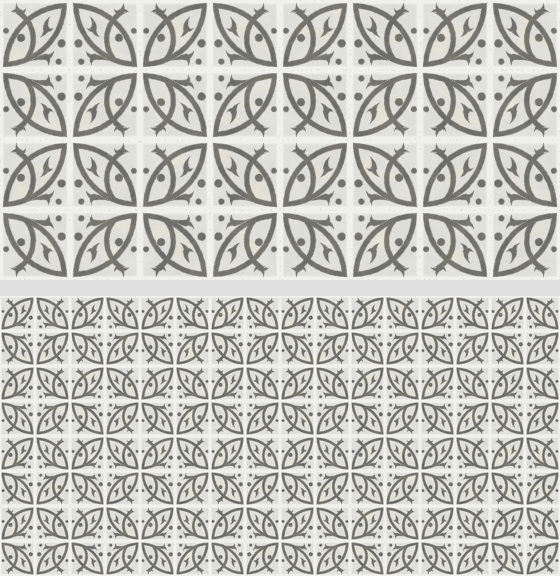
Top, the tile; bottom, the same tile 2 across and 2 down.
Reproduce this pattern procedurally as a WebGL 1 fragment shader.

```glsl
precision highp float;
// Mirrored cement tiles: grey leaf-shaped lenses with sprigs and dots on worn off-white.
#define TILES vec2(8.0, 4.0)
#define LENS_RADIUS 0.91
#define LINE_WIDTH 0.074
#define GROUT_WIDTH 0.05
#define WEAR 0.5
#define CLAY vec3(0.87, 0.87, 0.85)
#define CHALK vec3(0.945, 0.945, 0.92)
#define INK_DARK vec3(0.415, 0.415, 0.395)
#define INK_LIGHT vec3(0.475, 0.475, 0.445)
#define TAU 6.2831853

uniform vec2 u_resolution;

vec2 hash2(vec2 p) {
  vec2 k = vec2(dot(p, vec2(127.1, 311.7)), dot(p, vec2(269.5, 183.3)));
  return fract(sin(k) * 43758.5);
}

// Distance to the nearest scattered point, wrapping after 'period' cells.
float cellular(vec2 p, vec2 period) {
  vec2 cell = floor(p);
  float nearest = 2.0;
  for (int j = -1; j <= 1; j++) {
    for (int i = -1; i <= 1; i++) {
      vec2 c = cell + vec2(float(i), float(j));
      nearest = min(nearest, length(c + hash2(mod(c, period)) - p));
    }
  }
  return nearest;
}

float disc(vec2 p, vec2 center, float radius) {
  return length(p - center) - radius;
}

// Bowed spike, 'width' thick at the root and pointed at the tip.
float thorn(vec2 p, vec2 root, vec2 tip, float bow, float width) {
  vec2 axis = tip - root;
  float len = length(axis);
  axis /= len;
  vec2 q = vec2(dot(p - root, axis), dot(p - root, vec2(-axis.y, axis.x)));
  float along = clamp(q.x / len, 0.0, 1.0);
  q.y -= bow * 4.0 * along * (1.0 - along);
  return length(vec2(q.x - along * len, q.y)) - width * (1.0 - along);
}

float lens(vec2 p) {
  return max(disc(p, vec2(0.955), LENS_RADIUS), disc(p, vec2(0.045), LENS_RADIUS));
}

// Three sprigs: on the crossing arc, below the lens and inside it.
float sprigs(vec2 p) {
  vec2 crown = vec2(0.28, 0.175);
  float d = thorn(p, crown, vec2(0.155, 0.175), 0.022, 0.045);
  d = min(d, thorn(p, crown, vec2(0.235, 0.045), -0.015, 0.042));
  d = min(d, thorn(p, crown, vec2(0.37, 0.12), 0.025, 0.042));

  vec2 fork = vec2(0.655, 0.815);
  d = min(d, thorn(p, fork, vec2(0.43, 0.87), 0.01, 0.046));
  d = min(d, thorn(p, fork, vec2(0.77, 0.725), 0.025, 0.045));
  d = min(d, thorn(p, fork, vec2(0.69, 0.93), -0.022, 0.045));

  vec2 bud = vec2(0.66, 0.405);
  d = min(d, thorn(p, bud, vec2(0.715, 0.235), -0.02, 0.044));
  d = min(d, thorn(p, bud, vec2(0.575, 0.53), -0.02, 0.044));
  return min(d, thorn(p, bud, vec2(0.765, 0.4), 0.025, 0.042));
}

float dots(vec2 p) {
  float large = min(disc(p, vec2(0.3, 0.54), 0.057), disc(p, vec2(0.88, 0.62), 0.058));
  float small = min(disc(p, vec2(0.087, 0.44), 0.041), disc(p, vec2(0.838, 0.88), 0.043));
  return min(large, small);
}

float motif(vec2 p) {
  float body = lens(p);
  float outline = abs(body + 0.5 * LINE_WIDTH) - 0.5 * LINE_WIDTH;
  // Crossing arc, trimmed at the crown and at the lower edge of the lens.
  float arc = abs(disc(p, vec2(0.017, 0.56), 0.458)) - 0.5 * LINE_WIDTH;
  arc = max(arc, max(0.18 - p.y, disc(p, vec2(0.045), LENS_RADIUS)));
  return min(min(outline, arc), min(sprigs(p), dots(p)));
}

void main() {
  vec2 uv = gl_FragCoord.xy / u_resolution;
  vec2 grid = vec2(uv.x, 1.0 - uv.y) * TILES;
  vec2 p = abs(mod(grid + 1.0, 2.0) - 1.0);  // every second tile is mirrored
  float pixel = TILES.y / u_resolution.y;

  // Wear that wraps around the whole sheet.
  float blotch = cellular(grid * 4.0, TILES * 4.0);
  float grain = cellular(grid * 16.0, TILES * 16.0);
  vec2 w = TAU * grid / TILES;
  float drift = sin(w.x * 5.0 + 2.0 * sin(w.y * 3.0)) * sin(w.y * 4.0 + sin(w.x * 7.0));
  float wear = WEAR * ((blotch - 0.45) + 0.5 * (grain - 0.45) + 0.3 * drift);

  // Clay ground, chalky towards the joints, with a faint cream lens.
  vec2 border = min(p, 1.0 - p);
  float seam = min(border.x * 1.15, border.y);
  float halo = 1.0 - smoothstep(0.5 * GROUT_WIDTH, 1.6 * GROUT_WIDTH, seam + 0.04 * wear);
  vec3 ground = mix(CLAY, CHALK, clamp(0.12 + 0.7 * wear + halo, 0.0, 1.0));
  float cream = smoothstep(0.02, -0.2, lens(p)) * smoothstep(0.3, 0.8, blotch);
  ground -= vec3(0.0, 0.002, 0.025) * cream;
  float speck = smoothstep(0.2, 0.08, grain) * smoothstep(0.025, 0.005, seam);
  ground -= 0.08 * speck;

  vec3 ink = mix(INK_DARK, INK_LIGHT, clamp(0.6 + 1.6 * wear, 0.0, 1.0));
  float d = motif(p) + 0.006 * (grain - 0.45);
  float soft = 0.7 * pixel + 0.003;
  gl_FragColor = vec4(mix(ink, ground, smoothstep(-soft, soft, d)), 1.0);
}
```
